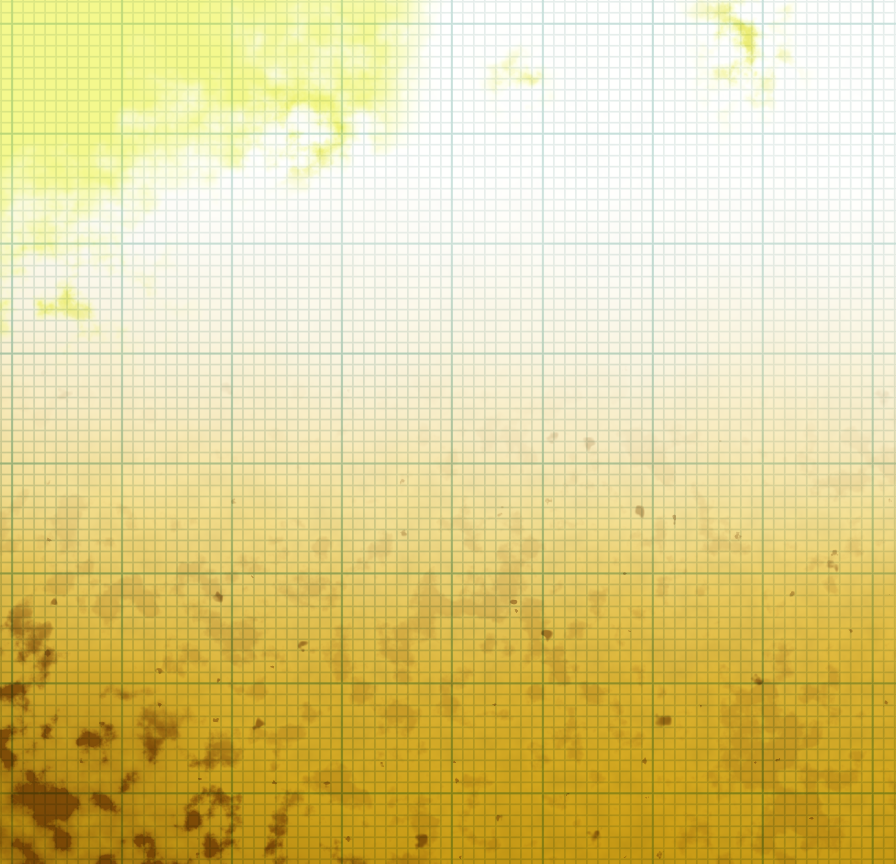
Give the GLSL for this texture, as a WebGL 2 fragment shader.

```glsl
#version 300 es
precision highp float;
// Aged graph paper: a vertical gold-to-white ramp, acid yellow stains above,
// brown grime and hashed specks below, under a fine ruled grid whose columns
// jump at one seam. Blotches come from fractal value noise.

uniform vec2 u_resolution;
out vec4 outColor;

const float MAJOR_STEP = 0.1227;                  // in canvas widths
const float MINOR_STEP = MAJOR_STEP / 10.0;
const vec2  GRID_ORIGIN = vec2(0.0135, 0.0265);   // from the upper left
const float SEAM_X = 0.558;
const float SEAM_SHIFT = 0.0211;
const float MINOR_WIDTH = 0.0019;
const float MAJOR_WIDTH = 0.0026;
const vec3  MINOR_TINT = vec3(0.81, 0.87, 0.86);
const vec3  MAJOR_TINT = vec3(0.76, 0.89, 0.87);
const vec3  STAIN_YELLOW = vec3(0.955, 0.97, 0.53);
const vec3  STAIN_OLIVE = vec3(0.88, 0.87, 0.22);
const vec3  GRIME_TINT = vec3(0.60, 0.46, 0.28);
const vec3  SPECK_TINT = vec3(0.60, 0.46, 0.28);
const float RAMP_STEP = 0.1;
const int   RAMP_COUNT = 9;
const vec3  RAMP[RAMP_COUNT] = vec3[](
    vec3(0.78, 0.60, 0.08), vec3(0.82, 0.65, 0.12), vec3(0.85, 0.69, 0.19),
    vec3(0.90, 0.77, 0.34), vec3(0.95, 0.87, 0.57), vec3(0.97, 0.92, 0.75),
    vec3(0.98, 0.96, 0.88), vec3(0.99, 0.985, 0.96), vec3(1.0, 1.0, 0.995));

float hash(vec2 p) {
    vec3 q = fract(vec3(p.xyx) * 0.1031);
    q += dot(q, q.yzx + 33.33);
    return fract((q.x + q.y) * q.z);
}

float noise(vec2 p) {
    vec2 i = floor(p), f = fract(p);
    f = f * f * (3.0 - 2.0 * f);
    return mix(mix(hash(i), hash(i + vec2(1, 0)), f.x),
               mix(hash(i + vec2(0, 1)), hash(i + vec2(1, 1)), f.x), f.y);
}

float fbm(vec2 p) {
    float sum = 0.0, gain = 0.5;
    for (int i = 0; i < 5; i++) {
        sum += gain * noise(p);
        p = mat2(1.6, 1.2, -1.2, 1.6) * p + 7.3;
        gain *= 0.5;
    }
    return sum;
}

vec3 paperRamp(float y) {
    vec3 color = RAMP[0];
    for (int i = 1; i < RAMP_COUNT; i++)
        color = mix(color, RAMP[i], clamp(y / RAMP_STEP - float(i - 1), 0.0, 1.0));
    return color;
}

float blob(vec2 p, vec2 center, vec2 radius) {
    vec2 d = (p - center) / radius;
    return exp(-dot(d, d));
}

// Box-filtered coverage of repeated lines
vec2 ruled(vec2 p, float period, float width, float px) {
    vec2 d = abs(fract(p / period + 0.5) - 0.5) * period;
    return clamp(0.5 * (width + px) - d, vec2(0.0), vec2(min(width, px))) / px;
}

// One irregular spot per cell, most cells empty
float specks(vec2 p, float cells, float chance) {
    vec2 g = p * cells, id = floor(g);
    vec2 center = 0.3 + 0.4 * vec2(hash(id + 3.1), hash(id + 17.7));
    float radius = mix(0.06, 0.24, hash(id + 41.3));
    float d = length(fract(g) - center) + 0.2 * (noise(g * 9.0) - 0.5);
    return step(hash(id + 71.9), chance) * smoothstep(radius, radius * 0.2, d);
}

void main() {
    vec2 p = gl_FragCoord.xy / u_resolution;
    vec2 q = vec2(p.x, p.y * u_resolution.y / u_resolution.x);
    float cloud = fbm(q * 7.0) - 0.48;
    float grain = fbm(q * 42.0 + 9.0) - 0.48;
    float streak = noise(vec2(q.x * 24.0, q.y * 4.0)) - 0.5;

    // Paper ramp, sagging at the left edge
    float level = p.y - 0.06 * exp(-7.0 * p.x) + 0.06 * cloud + 0.018 * streak;
    vec3 color = paperRamp(level);
    float low = 1.0 - smoothstep(0.2, 0.65, p.y);
    color *= 1.0 + grain * mix(0.015, 0.13, low);

    // Yellow stain: ragged diagonal in the upper left plus loose patches
    float diagonal = p.y - 0.64 - 0.56 * p.x;
    float stain = smoothstep(-0.04, 0.20, diagonal + 0.25 * cloud + 0.22 * grain);
    stain *= 1.0 - smoothstep(0.45, 0.51, p.x + 0.08 * cloud + 0.06 * grain);
    stain *= 0.62 + 0.5 * blob(p, vec2(0.0, 1.0), vec2(0.3, 0.25)) + 0.9 * cloud;
    float patches = blob(p, vec2(0.34, 0.845), vec2(0.045, 0.04))
        + 0.8 * blob(p, vec2(0.83, 0.96), vec2(0.045, 0.065))
        + 0.5 * blob(p, vec2(0.58, 0.905), vec2(0.03, 0.03))
        + 0.6 * blob(p, vec2(0.06, 0.66), vec2(0.09, 0.05));
    float torn = patches * smoothstep(-0.12, 0.2, grain + 0.3 * cloud);
    color = mix(color, STAIN_YELLOW, clamp(stain + 0.8 * torn, 0.0, 0.95));
    color = mix(color, STAIN_OLIVE, 0.65 * patches * smoothstep(0.06, 0.26, grain));

    // Brown grime in the lower left, with faint foxing along the bottom
    float corner = smoothstep(0.38, 0.0, p.y + 0.75 * p.x + 0.16 * cloud);
    float grime = corner * (0.55 + 1.6 * grain)
        + 0.7 * smoothstep(0.38, 0.22, p.y + 0.75 * p.x) * smoothstep(0.03, 0.25, grain)
        + 0.25 * low * smoothstep(0.08, 0.28, grain + 0.5 * cloud);
    color *= mix(vec3(1.0), GRIME_TINT, clamp(grime, 0.0, 1.0));

    // Scattered specks at two sizes
    float spots = max(specks(q, 22.0, 0.07), 0.8 * specks(q + 5.0, 48.0, 0.05));
    color *= mix(vec3(1.0), SPECK_TINT, spots * 0.75 * low);

    // Ruled grid, measured from the upper left
    float px = 1.0 / u_resolution.x;
    vec2 g = vec2(p.x + SEAM_SHIFT * step(SEAM_X, p.x), (1.0 - p.y) / (px * u_resolution.y) * 1.0);
    g.y = (1.0 - p.y) * u_resolution.y * px;
    g -= GRID_ORIGIN;
    vec2 minor = ruled(g, MINOR_STEP, MINOR_WIDTH, px);
    vec2 major = ruled(g, MAJOR_STEP, MAJOR_WIDTH, px);
    float fade = mix(0.55, 0.95, smoothstep(0.95, 0.35, p.y + 0.3 * p.x)) * (0.9 + 0.5 * cloud);
    color *= mix(vec3(1.0), MINOR_TINT, max(minor.x, minor.y) * fade);
    color *= mix(vec3(1.0), MAJOR_TINT, max(major.x, major.y) * fade);

    outColor = vec4(clamp(color, 0.0, 1.0), 1.0);
}
```
